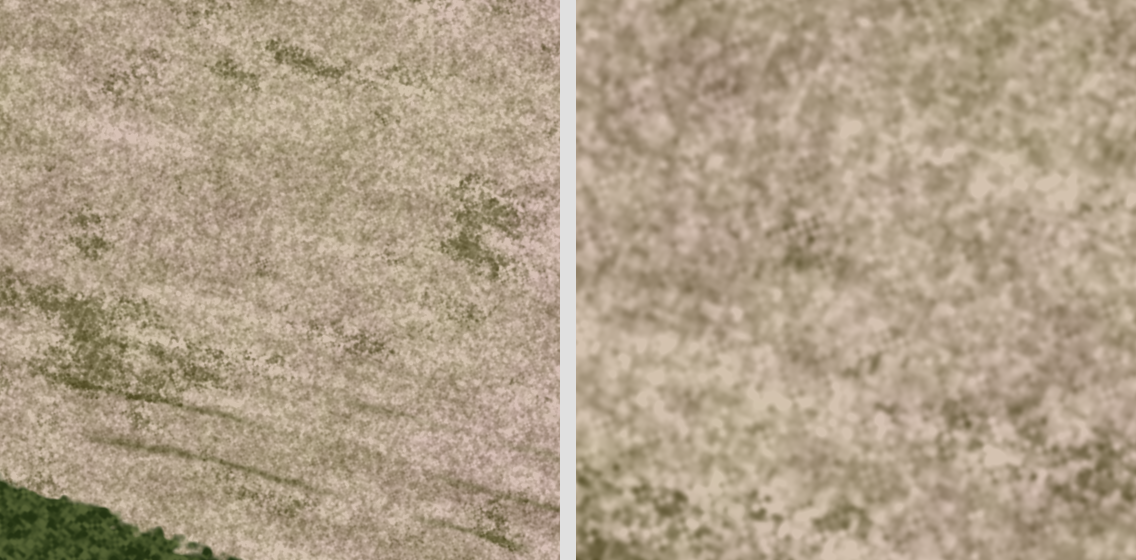
Left, the full canvas; right, a detail of the centre.
Write a WebGL 2 fragment shader that draws this texture.

```glsl
#version 300 es
precision highp float;
// Dry mown field seen from above: straw grain, slanting tracks, olive patches and a grassy corner.
uniform vec2 u_resolution;
out vec4 fragColor;

const vec3 SOIL = vec3(0.42, 0.36, 0.24);
const vec3 STRAW = vec3(0.75, 0.68, 0.60);
const vec3 OLIVE = vec3(0.35, 0.33, 0.17);
const vec3 GRASS_DARK = vec3(0.14, 0.20, 0.07);
const vec3 GRASS_LIGHT = vec3(0.34, 0.39, 0.21);
const float TRACK_ANGLE = -0.262;
const int TRACK_COUNT = 9;

float hash(vec2 p) {
  vec3 q = fract(p.xyx * 0.1031);
  q += dot(q, q.yzx + 33.33);
  return fract((q.x + q.y) * q.z);
}

mat2 rotation(float angle) {
  float c = cos(angle), s = sin(angle);
  return mat2(c, s, -s, c);
}

// Smooth value noise in 0..1.
float noise(vec2 p) {
  vec2 cell = floor(p), f = fract(p);
  f = f * f * (3.0 - 2.0 * f);
  float low = mix(hash(cell), hash(cell + vec2(1, 0)), f.x);
  float high = mix(hash(cell + vec2(0, 1)), hash(cell + vec2(1, 1)), f.x);
  return mix(low, high, f.y);
}

float signedNoise(vec2 p) {
  return 2.0 * noise(p) - 1.0;
}

float fbm(vec2 p) {
  float sum = 0.0, weight = 0.5;
  for (int i = 0; i < 4; i++) {
    sum += weight * noise(p);
    p = rotation(0.6) * p * 2.03 + 17.3;
    weight *= 0.5;
  }
  return sum / 0.9375;
}

// Fine straw texture, three rotated octaves.
float strawGrain(vec2 p) {
  return 0.16 * signedNoise(rotation(0.4) * p * 80.0)
       + 0.27 * signedNoise(rotation(1.1) * p * 150.0 + 40.0)
       + 0.22 * signedNoise(rotation(2.0) * p * 245.0 + 90.0);
}

float band(float offset, float halfWidth) {
  return exp(-offset * offset / (halfWidth * halfWidth));
}

// Broken parallel tracks: x is the dark furrow, y the pale strip beside it.
vec2 tracks(vec2 field) {
  vec2 amount = vec2(0.0);
  for (int i = 0; i < TRACK_COUNT; i++) {
    float row = float(i);
    float wobble = 0.012 * signedNoise(vec2(field.x * 3.0, row * 7.3))
                 + 0.003 * signedNoise(vec2(field.x * 25.0, row * 5.1));
    float offset = field.y - (0.26 + 0.083 * row) - wobble;
    float gap = fbm(vec2(field.x * 5.0 + 11.0 * row, row * 3.7));
    float fade = 1.0 - smoothstep(0.30, 0.62, field.y);
    float width = mix(0.004, 0.009, noise(vec2(field.x * 9.0, row * 2.9)));
    amount.x += fade * smoothstep(0.38, 0.62, gap) * band(offset, width);
    float strip = smoothstep(0.35, 0.7, noise(vec2(field.x * 2.5, row * 9.7 + 4.0)));
    amount.y += strip * band(offset - 0.026, 0.013);
  }
  return amount;
}

// Olive patches, stretched along the tracks and ragged at the edge.
float patches(vec2 field, float grain) {
  float shape = fbm(field * vec2(6.0, 13.0) + 23.0);
  float lower = band(field.y - 0.40, 0.14) * (1.0 - smoothstep(0.2, 0.7, field.x));
  return smoothstep(0.60, 0.84, shape + 0.07 * lower - 0.20 * grain);
}

float grassCover(vec2 uv) {
  float edge = 0.145 - 0.38 * uv.x - uv.y;
  edge += 0.025 * signedNoise(uv * 22.0) + 0.015 * signedNoise(uv * 70.0);
  return smoothstep(-0.008, 0.012, edge);
}

vec3 grassColor(vec2 uv) {
  float blades = 0.5 * noise(uv * 65.0) + 0.5 * noise(rotation(0.7) * uv * 150.0);
  return mix(GRASS_DARK, GRASS_LIGHT, smoothstep(0.2, 0.9, blades));
}

void main() {
  vec2 uv = gl_FragCoord.xy / u_resolution;
  vec2 field = rotation(-TRACK_ANGLE) * uv;
  float grain = strawGrain(uv);
  vec2 track = tracks(field);
  float olive = patches(field, grain);

  // Brightness from broad streaks, clumps and grain.
  float tone = 0.83 + grain;
  tone += 0.15 * signedNoise(field * vec2(4.0, 15.0));
  tone += 0.15 * signedNoise(field * vec2(16.0, 34.0) + 50.0);
  tone += 0.16 * track.y * (1.0 - olive);
  vec3 color = mix(SOIL, STRAW, clamp(tone, -0.1, 1.25));

  // Slow drift between rosy and yellow-green straw.
  float drift = signedNoise(uv * 5.0 + 8.0) + 0.6 * signedNoise(uv * 38.0) + 0.6 - uv.x;
  color += 0.014 * drift * vec3(-0.7, 0.3, -1.4);

  // Sparse vegetation, broken up by the grain.
  float growth = clamp(0.62 * olive + 0.60 * track.x, 0.0, 0.85);
  color = mix(color, OLIVE + 0.22 * grain, growth);

  color = mix(color, grassColor(uv), grassCover(uv));
  fragColor = vec4(clamp(color, 0.0, 1.0), 1.0);
}
```
